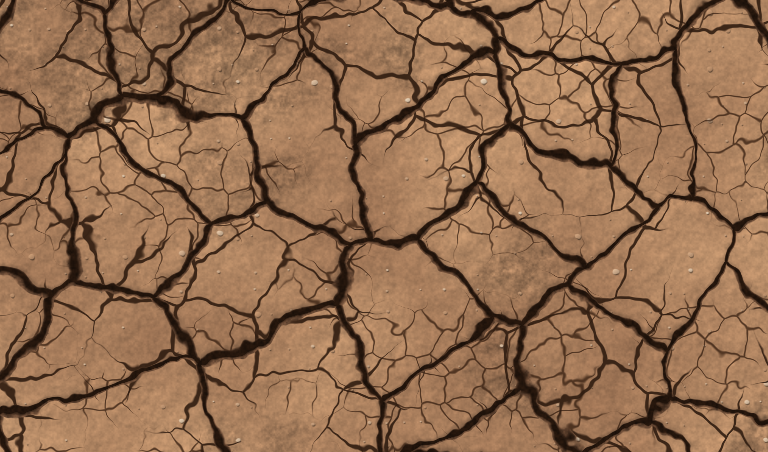
Write a Shadertoy shader that draws this texture.

```glsl
// Sun-baked clay split into plates by a network of cracks, seen from above.
// Three warped Voronoi edge networks give wide cracks, branches and hairlines;
// layered value noise gives the dusty surface, rough clods and loose pebbles.

#define PLATE_SCALE 3.7
#define BRANCH_SCALE 7.0
#define HAIR_SCALE 14.0
#define CRACK_WIDTH 0.0086
#define BRANCH_WIDTH 0.0042
#define HAIR_WIDTH 0.0021
#define PEBBLE_SCALE 24.0
#define GRAIN 0.085
#define RELIEF 0.42
#define CLAY_DARK vec3(0.590, 0.428, 0.312)
#define CLAY_LIGHT vec3(0.755, 0.580, 0.428)
#define CRACK_DEEP vec3(0.135, 0.080, 0.045)

// Hashes without sine
float hash(vec2 p) {
    vec3 q = fract(p.xyx * 0.1031);
    q += dot(q, q.yzx + 33.33);
    return fract((q.x + q.y) * q.z);
}

vec2 hash2(vec2 p) {
    return vec2(hash(p + 11.0), hash(p + 57.0));
}

float noise(vec2 p) {
    vec2 i = floor(p), f = fract(p);
    f = f * f * (3.0 - 2.0 * f);
    return mix(mix(hash(i), hash(i + vec2(1, 0)), f.x),
               mix(hash(i + vec2(0, 1)), hash(i + vec2(1, 1)), f.x), f.y);
}

float fbm(vec2 p) {
    float sum = 0.0, amp = 0.5;
    for (int i = 0; i < 5; i++) {
        sum += amp * noise(p);
        p = mat2(1.6, 1.2, -1.2, 1.6) * p + 7.3;
        amp *= 0.5;
    }
    return sum / 0.97;
}

// Bends straight edges into jagged, wandering ones
vec2 wobble(vec2 p, float freq, float amp) {
    return amp * (vec2(noise(p * freq), noise(p * freq + 31.7)) - 0.5);
}

vec2 warp(vec2 p) {
    return p + wobble(p, 6.0, 0.075) + wobble(p, 21.0, 0.026) + wobble(p, 65.0, 0.009);
}

// Distance to the nearest Voronoi edge, in canvas units
float edgeDistance(vec2 p, float scale, float seed) {
    p = p * scale + seed;
    vec2 cell = floor(p), f = fract(p), nearCell = vec2(0), nearVec = vec2(0);
    float best = 8.0;
    for (int y = -1; y <= 1; y++)
    for (int x = -1; x <= 1; x++) {
        vec2 g = vec2(x, y), r = g + hash2(cell + g) - f;
        float d = dot(r, r);
        if (d < best) { best = d; nearVec = r; nearCell = g; }
    }
    best = 8.0;
    for (int y = -2; y <= 2; y++)
    for (int x = -2; x <= 2; x++) {
        vec2 g = nearCell + vec2(x, y), r = g + hash2(cell + g) - f, gap = r - nearVec;
        if (dot(gap, gap) > 0.0001)
            best = min(best, dot(0.5 * (nearVec + r), normalize(gap)));
    }
    return best / scale;
}

// Smooth coverage of a line that vanishes as its half width reaches zero
float stroke(float d, float width, float px) {
    return (1.0 - smoothstep(width - px, width + px, d)) * min(1.0, 1.5 * width / px);
}

void mainImage(out vec4 fragColor, in vec2 fragCoord) {
    float px = 0.8 / iResolution.y;
    vec2 p = fragCoord / iResolution.y + 3.0;
    vec2 q = warp(p);

    // Dusty clay with soft relief lit from the upper left
    float tone = fbm(p * 4.0);
    float bump = fbm(p * 24.0) - fbm(p * 24.0 + vec2(-0.12, 0.16));
    float clod = smoothstep(0.56, 0.68, fbm(p * 3.1 + 40.0));
    float grain = 0.6 * noise(p * 140.0) + 0.4 * noise(p * 290.0) - 0.5;
    vec3 color = mix(CLAY_DARK, CLAY_LIGHT, clamp(0.58 + 1.5 * (tone - 0.5), 0.0, 1.0));
    color *= 1.0 + RELIEF * (1.0 + clod) * bump + GRAIN * (1.0 + clod) * 2.0 * grain;
    color *= 1.0 - clod * (0.05 + 0.14 * noise(p * 45.0));

    // Loose pebbles, each with a small shadow
    vec2 cell = floor(p * PEBBLE_SCALE), rnd = hash2(cell + 5.0);
    vec2 offset = (fract(p * PEBBLE_SCALE) - 0.3 - 0.4 * rnd) / PEBBLE_SCALE;
    float kind = hash(cell + 91.0);
    float radius = mix(0.0015, 0.0065, pow(rnd.x, 4.0)) * (0.8 + 0.4 * noise(p * 170.0));
    float present = step(kind, 0.3);
    color *= 1.0 - 0.4 * present * stroke(length(offset + vec2(-0.0015, 0.002)), radius, px);
    vec3 stone = mix(vec3(0.72, 0.55, 0.41), vec3(0.86, 0.78, 0.68), rnd.y * rnd.y);
    stone *= 1.0 + 20.0 * dot(offset, vec2(-0.6, 0.8));
    color = mix(color, stone, present * stroke(length(offset * vec2(0.85, 1.1)), radius, px));

    // Crack distances and widths; branches taper away from the wide cracks
    float main0 = edgeDistance(q, PLATE_SCALE, 2.0);
    float slope = (main0 - edgeDistance(q + vec2(-0.001, 0.003), PLATE_SCALE, 2.0)) / 0.0032;
    float branch = edgeDistance(q, BRANCH_SCALE, 19.0);
    float hair = edgeDistance(q + wobble(p, 30.0, 0.014), HAIR_SCALE, 43.0);
    float reach = 0.16 * (1.0 - smoothstep(0.0, 0.07, main0));
    float mainW = CRACK_WIDTH * (0.3 + 1.1 * noise(p * 3.3 + 8.0) + 0.35 * noise(p * 38.0));
    float branchW = BRANCH_WIDTH * smoothstep(0.38, 0.72, noise(p * 5.0 + 3.0) + reach);
    float hairW = HAIR_WIDTH * smoothstep(0.45, 0.75, noise(p * 8.0 + 23.0) + reach);

    // Worn lips, then hairlines, branches and deep cracks with a lit lower wall
    float lip = 1.0 - smoothstep(mainW, mainW + 0.012, main0);
    color *= 1.0 + lip * (0.10 * slope - 0.07);
    color = mix(color, CRACK_DEEP * 1.7, 0.8 * stroke(hair, hairW, px));
    color = mix(color, CRACK_DEEP * 1.35, 0.9 * stroke(branch, branchW, px));
    float wall = smoothstep(0.35, 1.05, main0 / mainW + 0.3 * slope);
    vec3 inside = mix(CRACK_DEEP, vec3(0.40, 0.28, 0.20), wall) * (1.0 + 0.7 * grain);
    color = mix(color, inside, stroke(main0, mainW, px));

    fragColor = vec4(clamp(color, 0.0, 1.0), 1.0);
}
```
